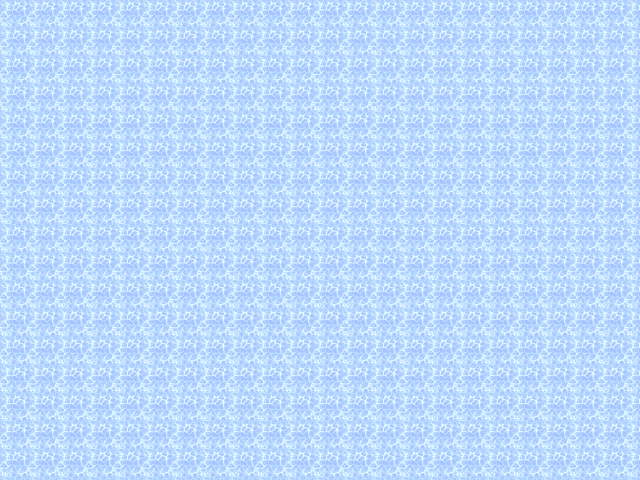
A Shadertoy shader for this texture:

```glsl
// Pale blue rippling water: a small tile of bright caustic veins, repeated in a grid.

const vec2 REPEATS = vec2(22.5, 17.07);     // tiles across and down
const vec2 DEEP_CENTRE = vec2(0.66, 0.42);  // darkest spot, from the tile's top left
const vec3 DEEP_BLUE = vec3(0.64, 0.76, 1.0);
const vec3 SHALLOW_BLUE = vec3(0.78, 0.91, 1.0);
const vec3 FOAM = vec3(0.93, 1.0, 1.0);
const float COARSE_CELLS = 5.0;             // vein cells per tile
const float FINE_CELLS = 8.0;
const float VEIN_WIDTH = 0.27;              // in cells
const float WARP = 0.022;                   // bending of the veins, in tiles
const float BASE_LIGHT = -0.06;
const float SHALLOW_LIGHT = 0.07;
const float MOTTLE_LIGHT = 0.22;
const vec2 VEIN_LIGHT = vec2(0.40, 1.10);   // faintest and brightest stretches
const int SAMPLES = 3;                      // antialiasing samples per axis
const float TAU = 6.2831853;

float hash(vec2 p) {
    return fract(sin(dot(p, vec2(127.1, 311.7))) * 43758.5453);
}

vec2 hash2(vec2 p) {
    return vec2(hash(p), hash(p + 57.3));
}

// Value noise that wraps after `cells` lattice steps
float tileNoise(vec2 tile, float cells) {
    vec2 p = tile * cells;
    vec2 i = floor(p);
    vec2 f = fract(p);
    f = f * f * (3.0 - 2.0 * f);
    vec2 a = mod(i, cells);
    vec2 b = mod(i + 1.0, cells);
    return mix(mix(hash(a), hash(vec2(b.x, a.y)), f.x),
               mix(hash(vec2(a.x, b.y)), hash(b), f.x), f.y);
}

// Bright borders between wrapping Voronoi cells
float veins(vec2 tile, float cells, float width) {
    vec2 p = tile * cells;
    vec2 home = floor(p);
    float nearest = 8.0;
    float second = 8.0;
    for (int y = -1; y <= 1; y++) {
        for (int x = -1; x <= 1; x++) {
            vec2 cell = home + vec2(x, y);
            vec2 seed = cell + hash2(mod(cell, cells) + cells);
            float d = distance(p, seed);
            second = min(second, max(nearest, d));
            nearest = min(nearest, d);
        }
    }
    return 1.0 - smoothstep(0.0, width, second - nearest);
}

vec3 waterColour(float light) {
    vec3 lower = mix(DEEP_BLUE, SHALLOW_BLUE, clamp(2.0 * light, 0.0, 1.0));
    return mix(lower, FOAM, clamp(2.0 * light - 1.0, 0.0, 1.0));
}

vec3 water(vec2 tile) {
    // Depth swells once per tile: 0 at the deep centre, 1 at the pale corners
    vec2 swell = cos(TAU * (tile - DEEP_CENTRE));
    float shallow = 0.5 - 0.25 * (swell.x + swell.y);

    // Bend the vein network without breaking the repeat
    vec2 bent = tile + WARP * sin(TAU * (tile.yx * vec2(3.0, 2.0) + vec2(0.1, 0.4)));
    float coarse = veins(bent, COARSE_CELLS, VEIN_WIDTH);
    float fine = veins(bent, FINE_CELLS, VEIN_WIDTH);
    float vein = max(coarse, fine * shallow);

    // Veins glint in stretches
    float glint = smoothstep(0.2, 0.8, tileNoise(tile, 7.0));
    float light = BASE_LIGHT + SHALLOW_LIGHT * shallow
                + MOTTLE_LIGHT * tileNoise(tile, 9.0)
                + vein * mix(VEIN_LIGHT.x, VEIN_LIGHT.y, glint);
    return waterColour(light);
}

void mainImage(out vec4 fragColor, in vec2 fragCoord) {
    vec3 sum = vec3(0.0);
    for (int y = 0; y < SAMPLES; y++) {
        for (int x = 0; x < SAMPLES; x++) {
            vec2 offset = (vec2(x, y) + 0.5) / float(SAMPLES) - 0.5;
            vec2 uv = (fragCoord + offset) / iResolution.xy;
            // Tiles are counted from the top left
            sum += water(fract(vec2(uv.x, 1.0 - uv.y) * REPEATS));
        }
    }
    fragColor = vec4(sum / float(SAMPLES * SAMPLES), 1.0);
}
```
